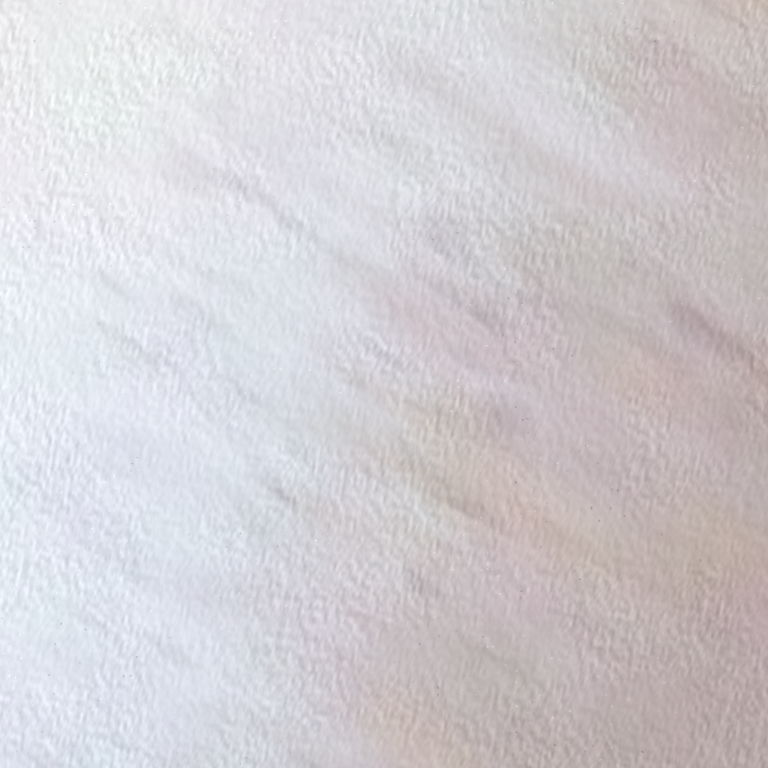
Give the GLSL for this texture, as a Shadertoy shader.

```glsl
// Pale brushed surface: cool white fading to dusty mauve, with slanted streaks and fine relief grain.

float hash(vec2 p) {
    vec3 q = fract(vec3(p.xyx) * 0.1031);
    q += dot(q, q.yzx + 33.33);
    return fract((q.x + q.y) * q.z);
}

// Smooth value noise in 0..1
float noise(vec2 p) {
    vec2 cell = floor(p), f = fract(p);
    f = f * f * (3.0 - 2.0 * f);
    float low = mix(hash(cell), hash(cell + vec2(1, 0)), f.x);
    float high = mix(hash(cell + vec2(0, 1)), hash(cell + vec2(1, 1)), f.x);
    return mix(low, high, f.y);
}

// Layered noise, centred on zero
float fbm(vec2 p, int octaves) {
    float sum = 0.0, weight = 0.5;
    for (int i = 0; i < octaves; i++) {
        sum += weight * (noise(p) - 0.5);
        p = mat2(0.96, 0.28, -0.28, 0.96) * p * 2.03 + 17.3;
        weight *= 0.5;
    }
    return sum;
}

vec2 rotate(vec2 p, float angle) {
    float c = cos(angle), s = sin(angle);
    return vec2(c * p.x - s * p.y, s * p.x + c * p.y);
}

// Cool white to dusty mauve
vec3 shadeRamp(float shade) {
    vec3 c = mix(vec3(0.918, 0.923, 0.940), vec3(0.866, 0.870, 0.902), smoothstep(0.12, 0.50, shade));
    c = mix(c, vec3(0.818, 0.808, 0.828), smoothstep(0.42, 0.62, shade));
    c = mix(c, vec3(0.780, 0.745, 0.755), smoothstep(0.58, 0.76, shade));
    return mix(c, vec3(0.722, 0.662, 0.662), smoothstep(0.72, 1.06, shade));
}

// Soft streaks running down to the right, steeper near the bottom
float streaks(vec2 uv) {
    vec2 p = rotate(uv - 0.5, 0.57);
    p.y += 0.10 * p.x * (0.5 - uv.y) + 0.025 * fbm(uv * 5.0, 2);
    float broad = fbm(p * vec2(2.6, 10.0) + 4.7, 3);
    float narrow = fbm(p * vec2(7.0, 27.0) + 31.0, 3);
    return 0.34 * broad + 0.22 * narrow;
}

// Sparse dark dashes along the streak direction
float dashes(vec2 uv) {
    vec2 p = rotate(uv + 0.02 * fbm(uv * 18.0, 2), 0.57) * vec2(9.0, 36.0);
    return smoothstep(0.68, 0.98, noise(p + 60.0)) * smoothstep(0.35, 0.75, noise(uv * 5.0 + 9.0));
}

// Side-lit relief of short, nearly upright strokes
float reliefGrain(vec2 uv) {
    vec2 p = uv + 0.012 * vec2(fbm(uv * 16.0, 2), fbm(uv * 16.0 + 40.0, 2));
    p = rotate(p, 0.16) * vec2(225.0, 125.0);
    float strokes = noise(p + vec2(0.55, 0.3)) - noise(p - vec2(0.55, 0.3));
    float fine = noise(p * 1.7 + 80.0) - 0.5;
    return strokes + 0.55 * fine;
}

// Rare small specks, one candidate per cell, of varied strength
float specks(vec2 uv, float cells, float seed) {
    vec2 p = uv * cells, cell = floor(p);
    vec2 centre = 0.35 + 0.3 * vec2(hash(cell + seed), hash(cell + seed + 7.0));
    float strength = smoothstep(0.94, 1.0, hash(cell + seed + 19.0));
    vec2 offset = rotate(fract(p) - centre, 3.0 * hash(cell + seed + 29.0));
    return strength * (1.0 - smoothstep(0.08, 0.35, length(offset * vec2(1.6, 1.0))));
}

void mainImage(out vec4 fragColor, in vec2 fragCoord) {
    vec2 uv = fragCoord / iResolution.xy;

    // Diagonal light falloff, broken up by streaks
    float shade = 0.86 * uv.x + 0.40 * (1.0 - uv.y) - 0.08;
    shade += streaks(uv) + 0.14 * fbm(uv * 3.0 + 12.0, 2);
    vec3 color = shadeRamp(shade);
    color -= 0.055 * dashes(uv) * vec3(0.95, 1.0, 1.0);

    // Cool lower left, neutral top, drifting warm and pink patches
    color += vec3(-0.012, 0.004, 0.018) * (1.0 - smoothstep(0.1, 0.6, uv.x)) * (1.0 - smoothstep(0.4, 0.95, uv.y));
    color.b -= 0.012 * smoothstep(0.55, 1.0, uv.y);
    float dusk = smoothstep(0.5, 0.85, shade);
    float warm = smoothstep(0.42, 0.75, noise(rotate(uv, 0.6) * vec2(5.0, 9.0) + 23.0));
    color += vec3(0.020, 0.010, -0.020) * warm * dusk;
    float pink = fbm(uv * 9.0 + 51.0, 3);
    color += pink * vec3(0.030, -0.025, 0.015);

    // Grain in uneven patches, mottled with soft blotches
    float patchiness = 0.65 + 0.6 * smoothstep(0.3, 0.75, noise(uv * 13.0 + 3.0));
    color += 0.060 * patchiness * reliefGrain(uv);
    color += 0.035 * fbm(uv * vec2(45.0, 38.0) + 8.0, 3);

    // Clustered dark and bright specks
    color -= 0.12 * specks(uv, 120.0, 3.0) * smoothstep(0.45, 0.7, noise(uv * 7.0 + 70.0));
    color += 0.08 * specks(uv, 130.0, 41.0) * smoothstep(0.4, 0.7, noise(uv * 8.0 + 90.0));

    fragColor = vec4(clamp(color, 0.0, 1.0), 1.0);
}
```
